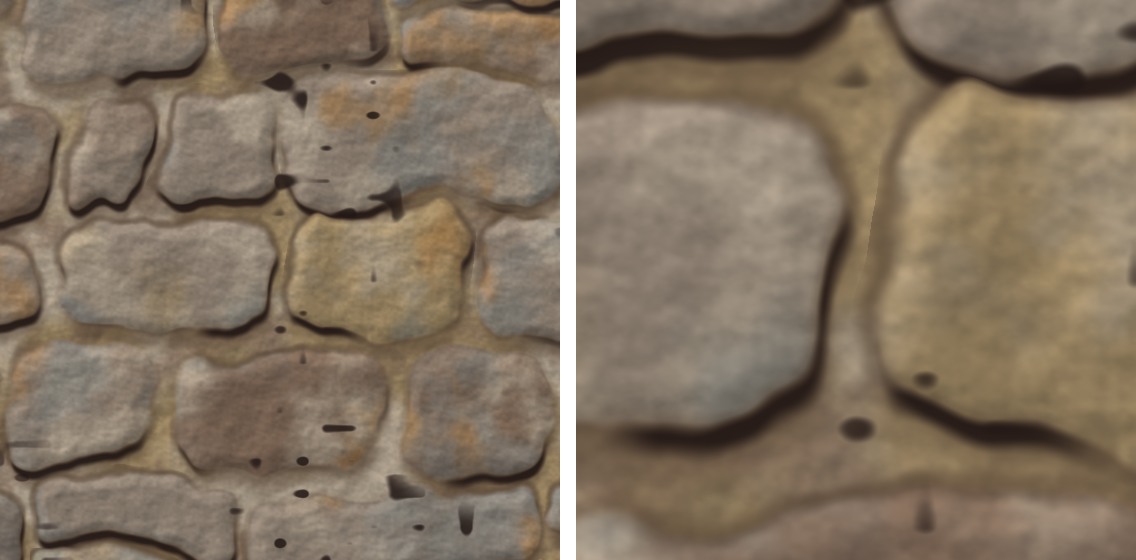
Left: the whole. Right: its middle third, enlarged.
A three.js fragment shader for this texture:

```glsl
varying vec2 vUv;

const vec3 GREY = vec3(0.52, 0.47, 0.42);
const vec3 UMBER = vec3(0.44, 0.36, 0.30);
const vec3 OCHRE = vec3(0.57, 0.49, 0.36);
const vec3 PALE = vec3(0.64, 0.59, 0.52);
const vec3 SHADE = vec3(0.32, 0.25, 0.19);
const vec3 CREVICE = vec3(0.13, 0.09, 0.08);
const vec3 RUST = vec3(0.60, 0.43, 0.24);
const vec3 SLATE = vec3(0.46, 0.47, 0.46);
const vec2 CELLS = vec2(2.7, 4.2);

float hash(vec2 p) {
  return fract(sin(dot(p, vec2(127.1, 311.7))) * 43758.5453);
}

float noise(vec2 p) {
  vec2 i = floor(p);
  vec2 f = fract(p);
  f = f * f * (3.0 - 2.0 * f);
  return mix(mix(hash(i), hash(i + vec2(1.0, 0.0)), f.x),
             mix(hash(i + vec2(0.0, 1.0)), hash(i + 1.0), f.x), f.y);
}

float fbm(vec2 p) {
  float sum = 0.0;
  float amp = 0.53;
  for (int k = 0; k < 4; k++) {
    sum += amp * noise(p);
    p = mat2(1.6, 1.2, -1.2, 1.6) * p + 7.3;
    amp *= 0.5;
  }
  return sum;
}

float roundBox(vec2 p, vec2 halfSize, float radius) {
  vec2 q = abs(p) - halfSize + radius;
  return length(max(q, 0.0)) + min(max(q.x, q.y), 0.0) - radius;
}

float joint(float i, float row) {
  return i + 0.6 * (hash(vec2(i, row)) - 0.5);
}

// Signed distance to the nearest stone in x, its random tone in y
vec2 stoneAt(vec2 p) {
  vec2 q = p + 0.09 * (vec2(fbm(p * 5.0), fbm(p * 5.0 + 31.0)) - 0.5);
  q.y += 0.05 * (noise(p * 2.3 + 4.0) - 0.5);

  // Uneven courses with shifted joints
  float row = floor(q.y * CELLS.y);
  float shift = 5.0 * hash(vec2(row, 9.0));
  float x = q.x * CELLS.x + shift;
  float i = floor(x);
  if (x < joint(i, row)) i -= 1.0;
  else if (x > joint(i + 1.0, row)) i += 1.0;
  vec2 lo = vec2((joint(i, row) - shift) / CELLS.x, row / CELLS.y);
  vec2 hi = vec2((joint(i + 1.0, row) - shift) / CELLS.x, (row + 1.0) / CELLS.y);

  // Some blocks become stacked slabs or narrow neighbours
  float kind = hash(vec2(i + 3.7, row));
  vec2 cut = mix(lo, hi, mix(0.3, 0.7, hash(vec2(i, row + 5.3))));
  if (kind < 0.33) {
    if (q.y < cut.y) hi.y = cut.y; else lo.y = cut.y;
  } else if (kind < 0.55) {
    if (q.x < cut.x) hi.x = cut.x; else lo.x = cut.x;
  }

  vec2 centre = 0.5 * (lo + hi);
  float tone = hash(floor(centre * 97.0));
  vec2 halfSize = 0.5 * (hi - lo) - mix(0.008, 0.022, hash(centre.yx));
  vec2 local = q - centre;
  local.y += local.x * 0.12 * (tone - 0.5);
  float d = roundBox(local, halfSize, 0.6 * min(halfSize.x, halfSize.y));
  return vec2(d + 0.014 * (noise(p * 28.0) - 0.5), tone);
}

float relief(vec2 p) {
  float pillow = 0.017 * smoothstep(0.008, -0.03, stoneAt(p).x);
  return pillow + 0.034 * fbm(p * 11.0) + 0.007 * fbm(p * vec2(38.0, 55.0));
}

vec3 stoneColor(vec2 p, float tone) {
  float patches = fbm(p * 6.0 + tone * 20.0);
  vec3 color = mix(UMBER, GREY, smoothstep(0.05, 0.4, tone + 0.6 * (patches - 0.4)));
  color = mix(color, OCHRE, smoothstep(0.6, 0.8, tone + 0.5 * (patches - 0.5)));
  color = mix(color, PALE, 0.7 * smoothstep(0.48, 0.75, fbm(p * 9.0 + 13.0)));
  color = mix(color, SLATE, 0.5 * smoothstep(0.54, 0.72, fbm(p * 7.0 + 41.0)));
  return mix(color, RUST, 0.55 * smoothstep(0.6, 0.74, fbm(p * 5.0 + 67.0)));
}

vec3 mortarColor(vec2 p) {
  vec3 color = mix(OCHRE, PALE, smoothstep(0.35, 0.65, fbm(p * 8.0 + 23.0)));
  return mix(color, UMBER, 0.65 * smoothstep(0.5, 0.72, fbm(p * 12.0 + 53.0)));
}

void main() {
  vec2 p = vUv + 2.0;
  vec2 stone = stoneAt(p);
  float outside = smoothstep(-0.004, 0.004, stone.x);
  vec3 color = mix(stoneColor(p, stone.y), mortarColor(p), outside);

  // Light from the upper left, with weathered strata and fine grain
  float slope = relief(p) - relief(p + vec2(-0.004, 0.006));
  color *= 1.0 + clamp(slope * 38.0, -0.28, 0.2);
  color *= 1.0 + 0.16 * (fbm(p * vec2(14.0, 42.0)) - 0.5);
  color *= 1.0 + 0.08 * (noise(p * 170.0) - 0.5);

  // Soft joints, broad shade and broken black gaps under the stones
  float gap = 1.0 - smoothstep(0.0, 0.013, abs(stone.x - 0.002));
  float broken = smoothstep(0.35, 0.62, noise(p * 7.0 + 3.0));
  float broad = smoothstep(0.01, -0.02, stoneAt(p + vec2(-0.008, 0.034)).x);
  float tight = smoothstep(0.004, -0.008, stoneAt(p + vec2(-0.004, 0.016)).x);
  color = mix(color, SHADE, 0.4 * gap * (0.4 + broken));
  color = mix(color, SHADE, 0.5 * broad * outside);
  color = mix(color, CREVICE, 0.9 * tight * outside * broken);

  // Small eroded pits, gathered in worn areas
  float worn = smoothstep(0.5, 0.68, noise(p * 3.5 + 17.0));
  float pit = smoothstep(0.8, 0.9, noise(p * vec2(24.0, 34.0)));
  color = mix(color, CREVICE, 0.85 * pit * worn);
  gl_FragColor = vec4(color, 1.0);
}
```
